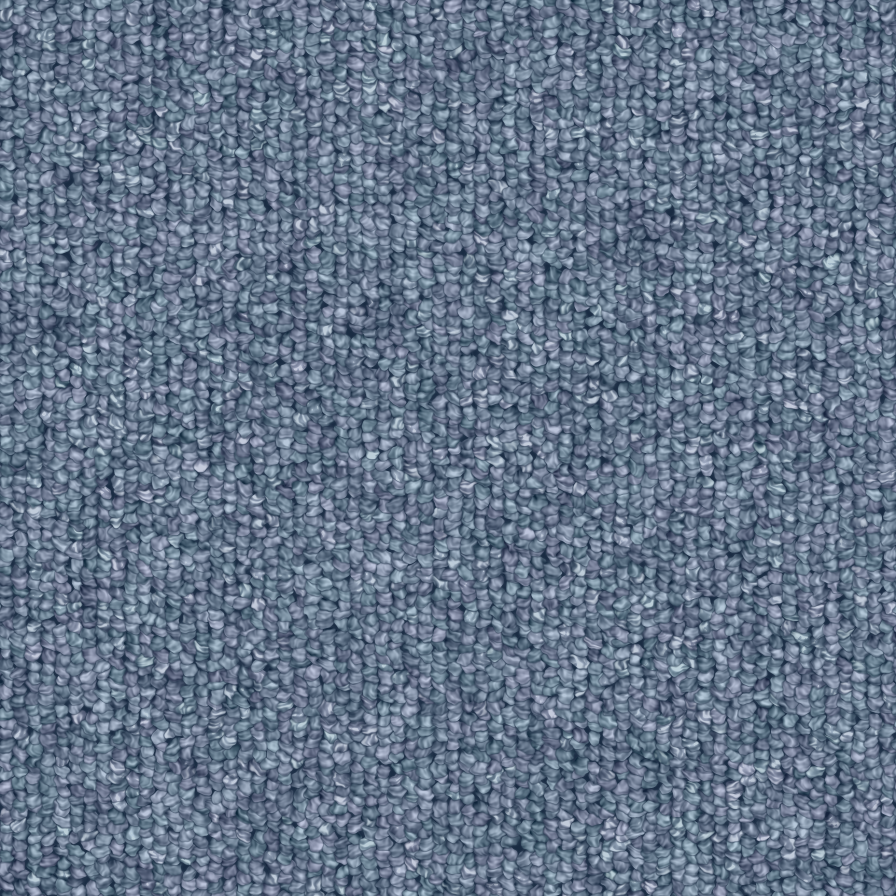
Give the GLSL for this texture, as a WebGL 1 fragment shader.

```glsl
precision highp float;
// Blue loop-pile carpet: upright columns of small, overlapping heathered yarn loops.

uniform vec2 u_resolution;

const vec2  LOOP_COUNT    = vec2(64.0, 88.0);   // columns and rows per canvas
const vec2  LOOP_RADIUS   = vec2(0.56, 0.86);   // in cells
const vec2  LOOP_JITTER   = vec2(0.30, 0.50);   // in cells
const float SIZE_VARIETY  = 0.30;
const float LOOP_TILT     = 1.7;
const float COLUMN_WANDER = 0.20;
const float FRAY          = 0.22;               // raggedness of the outlines
const vec2  FRAY_SCALE    = vec2(1.9, 1.5);
const vec3  SHADOW_BLUE   = vec3(0.15, 0.22, 0.31);
const vec3  PALE_BLUE     = vec3(0.59, 0.65, 0.73);
const vec3  HEATHER_TINT  = vec3(0.020, -0.010, 0.006);
const vec3  FLECK_TINT    = vec3(0.03, 0.025, 0.0);
const float GAP_TONE      = -0.12;
const float MEAN_TONE     = 0.62;
const float DOME_SHADE    = 0.55;
const float BELLY_LIGHT   = 0.20;
const float LOOP_VARIETY  = 0.36;
const float STRAND_SHADE  = 0.72;
const float STRAND_TURN   = 2.9;
const vec2  STRAND_SCALE  = vec2(0.9, 2.9);
const float FUZZ_SHADE    = 0.34;
const vec2  FUZZ_SCALE    = vec2(2.9, 1.7);
const float CAST_SHADOW   = 0.52;
const float MOTTLE_SHADE  = 0.15;
const float FLECK_SHARE   = 0.09;
const float FLECK_LIGHT   = 0.30;

float hash(vec2 p) {
  vec3 q = fract(p.xyx * vec3(0.1031, 0.1030, 0.0973));
  q += dot(q, q.yzx + 33.33);
  return fract((q.x + q.y) * q.z);
}

// Random value from -0.5 to 0.5.
float spread(vec2 p) {
  return hash(p) - 0.5;
}

float gradientDot(vec2 cell, vec2 offset) {
  float angle = 6.2832 * hash(cell);
  return dot(vec2(cos(angle), sin(angle)), offset);
}

float gradientNoise(vec2 p) {
  vec2 i = floor(p), f = fract(p);
  vec2 w = f * f * f * (f * (f * 6.0 - 15.0) + 10.0);
  vec2 e = vec2(1.0, 0.0);
  float low  = mix(gradientDot(i, f), gradientDot(i + e, f - e), w.x);
  float high = mix(gradientDot(i + e.yx, f - e.yx), gradientDot(i + 1.0, f - 1.0), w.x);
  return mix(low, high, w.y);
}

vec2 rotate(vec2 p, float angle) {
  float c = cos(angle), s = sin(angle);
  return vec2(c * p.x + s * p.y, c * p.y - s * p.x);
}

// Colour of one loop; q is the place within it, dome its height there.
vec3 loopColor(vec2 cell, vec2 q, float dome, float grain) {
  // Twisted strands run aslant and sag along the belly of the loop.
  vec2 strand = rotate(q * vec2(1.0, LOOP_COUNT.x / LOOP_COUNT.y),
                       STRAND_TURN * spread(cell + 211.0));
  strand.y -= 0.8 * strand.x * strand.x;
  float fibre = gradientNoise(strand * STRAND_SCALE * 1.25 + cell * 7.37);

  float tone = MEAN_TONE + DOME_SHADE * (dome - 0.5) - BELLY_LIGHT * (q.y + 0.3)
             + STRAND_SHADE * fibre + LOOP_VARIETY * spread(cell + 307.0) + grain;
  float fleck = step(1.0 - FLECK_SHARE * (1.0 + 3.0 * grain), hash(cell + 401.0));
  fleck *= smoothstep(-0.1, 0.3, fibre) * smoothstep(0.0, 0.4, dome);
  tone = clamp(tone + FLECK_LIGHT * fleck, -0.2, 1.3);

  vec3 color = mix(SHADOW_BLUE, PALE_BLUE, tone);
  return color + 2.0 * HEATHER_TINT * spread(cell + 503.0) + FLECK_TINT * fleck;
}

vec3 carpet(vec2 uv) {
  vec2 p = uv * LOOP_COUNT + 40.0;
  float mottle = gradientNoise(p * vec2(0.42, 0.14)) + 0.5 * gradientNoise(p * 0.09);
  float grain = MOTTLE_SHADE * mottle + FUZZ_SHADE * gradientNoise(p * FUZZ_SCALE);
  p.x += COLUMN_WANDER * gradientNoise(p * vec2(0.25, 0.35));
  p += FRAY * vec2(gradientNoise(p * FRAY_SCALE), gradientNoise(p * FRAY_SCALE + 91.0));

  // Paint upward, so that each loop hangs over the one below it.
  vec3 color = mix(SHADOW_BLUE, PALE_BLUE, GAP_TONE);
  for (int i = -1; i <= 1; i++) {
    float column = floor(p.x) + float(i);
    float y = p.y + 8.0 * hash(vec2(column, 5.0));
    for (int j = -1; j <= 1; j++) {
      vec2 cell = vec2(column, floor(y) + float(j));
      vec2 jitter = LOOP_JITTER * vec2(spread(cell + 17.3), spread(cell + 71.9));
      vec2 q = rotate(vec2(p.x, y) - cell - 0.5 - jitter, LOOP_TILT * spread(cell + 131.0));
      vec2 e = q / (LOOP_RADIUS * (1.0 + SIZE_VARIETY * spread(cell + 57.0)));
      float dome = 1.0 - dot(e, e);
      if (dome > -0.5) {
        float shadow = smoothstep(-0.5, 0.0, dome);
        color = mix(color, SHADOW_BLUE, CAST_SHADOW * shadow);
        color = mix(color, loopColor(cell, q, dome, grain), smoothstep(-0.06, 0.14, dome));
      }
    }
  }
  return color;
}

void main() {
  // Average a 2 by 2 grid to smooth the loop edges.
  float size = min(u_resolution.x, u_resolution.y);
  vec3 color = vec3(0.0);
  for (int i = 0; i < 2; i++) {
    for (int j = 0; j < 2; j++) {
      vec2 shift = 0.5 * vec2(float(i), float(j)) - 0.25;
      color += 0.25 * carpet((gl_FragCoord.xy + shift) / size);
    }
  }
  gl_FragColor = vec4(color, 1.0);
}
```
